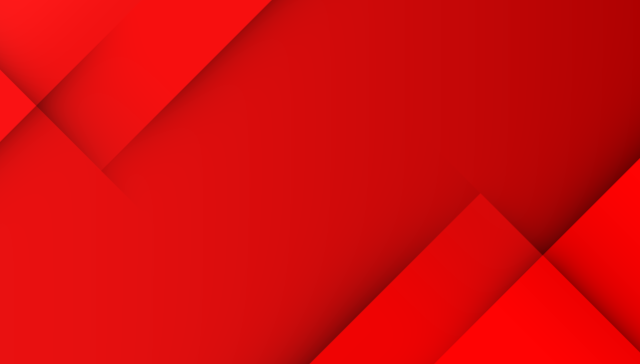
Give the GLSL for this background, as a WebGL 2 fragment shader.

```glsl
#version 300 es
precision highp float;

uniform vec2 u_resolution;
out vec4 fragColor;

// Edge positions on the diagonals: "fall" = x - y, "rise" = x + y, in canvas heights
const float LEFT_OUTER_FALL  = -0.254;
const float LEFT_INNER_FALL  = -0.611;
const float LEFT_RISE        = 0.808;
const float RIGHT_OUTER_FALL = 0.851;
const float RIGHT_INNER_FALL = 1.193;
const float RIGHT_RISE       = 1.789;

// Shadow reach and depth
const float SOFT_REACH  = 0.055;
const float WIDE_REACH  = 0.085;
const float LIGHT_DEPTH = 0.16;
const float MID_DEPTH   = 0.28;
const float DEEP_DEPTH  = 0.38;

// Colours
const vec3 GROUND_BRIGHT = vec3(0.915, 0.065, 0.065);
const vec3 GROUND_DARK   = vec3(0.685, 0.005, 0.005);
const float GROUND_CURVE = 1.4;
const vec3 CORNER_LIGHT  = vec3(1.00, 0.10, 0.10);
const vec3 CORNER_RED    = vec3(0.95, 0.07, 0.07);
const vec3 BAND_LIGHT    = vec3(0.97, 0.06, 0.06);
const vec3 BAND_RED      = vec3(0.90, 0.07, 0.07);
const vec3 WEDGE_RED     = vec3(0.98, 0.07, 0.08);
const vec3 PANEL_DARK    = vec3(0.85, 0.03, 0.03);
const vec3 PANEL_LIGHT   = vec3(0.94, 0.01, 0.01);
const vec3 VIVID_RED     = vec3(1.00, 0.01, 0.01);
const vec3 VIVID_SHADE   = vec3(0.93, 0.00, 0.00);

// Antialiased coverage of the positive side of an edge
float cover(float d) {
    float softness = 1.4 / u_resolution.y;
    return smoothstep(-softness, softness, d);
}

// Light left beside an edge that casts a shadow towards positive d
float shadow(float d, float reach, float depth) {
    return 1.0 - depth * cover(d) * exp(-max(d, 0.0) / reach);
}

// Overlapping sheets in the upper left
vec3 leftSheets(vec3 ground, float fall, float rise) {
    float innerFade = 1.0 - smoothstep(0.78, 1.38, rise);
    float innerShadow = shadow(fall - LEFT_INNER_FALL, SOFT_REACH, MID_DEPTH * innerFade);

    vec3 band = mix(BAND_RED, BAND_LIGHT, smoothstep(0.8, 1.3, rise));
    vec3 corner = mix(CORNER_LIGHT, CORNER_RED, smoothstep(-1.0, -0.6, fall));
    float outerFade = mix(0.3, 1.0, smoothstep(0.8, 1.35, rise));
    vec3 upper = ground * shadow(fall - LEFT_OUTER_FALL, SOFT_REACH, MID_DEPTH * outerFade);
    upper = mix(upper, band, cover(LEFT_OUTER_FALL - fall)) * innerShadow;
    upper = mix(upper, corner, cover(LEFT_INNER_FALL - fall));
    float riseFade = 1.0 - smoothstep(-0.65, 0.0, fall);
    upper *= shadow(rise - LEFT_RISE, SOFT_REACH, MID_DEPTH * riseFade);

    vec3 lower = mix(ground * innerShadow, WEDGE_RED, cover(LEFT_INNER_FALL - fall));
    return mix(upper, lower, cover(LEFT_RISE - rise));
}

// Overlapping sheets in the lower right
vec3 rightSheets(vec3 ground, float fall, float rise) {
    float innerDistance = RIGHT_INNER_FALL - fall;
    float innerCover = cover(-innerDistance);

    vec3 wedge = mix(VIVID_SHADE, VIVID_RED, smoothstep(1.8, 2.3, rise));
    vec3 outer = ground * shadow(innerDistance, WIDE_REACH, DEEP_DEPTH);
    outer = mix(outer, wedge, innerCover);
    float riseDepth = mix(LIGHT_DEPTH, DEEP_DEPTH, smoothstep(1.1, 1.3, fall));
    riseDepth *= smoothstep(0.75, 1.1, fall);
    outer *= shadow(rise - RIGHT_RISE, SOFT_REACH, riseDepth);

    float outerFade = mix(1.0, 0.2, smoothstep(1.05, 1.8, rise));
    vec3 panel = mix(PANEL_LIGHT, PANEL_DARK, smoothstep(1.1, 1.8, rise));
    vec3 bright = mix(VIVID_RED, VIVID_SHADE, smoothstep(1.5, 1.85, rise));
    vec3 inner = ground * shadow(RIGHT_OUTER_FALL - fall, WIDE_REACH, DEEP_DEPTH * outerFade);
    inner = mix(inner, panel, cover(fall - RIGHT_OUTER_FALL));
    float innerFade = mix(0.35, 1.0, smoothstep(1.2, 1.75, rise));
    inner *= shadow(innerDistance, SOFT_REACH, MID_DEPTH * innerFade);
    inner = mix(inner, bright, innerCover);
    return mix(outer, inner, cover(RIGHT_RISE - rise));
}

void main() {
    vec2 p = gl_FragCoord.xy / u_resolution.y;
    float across = gl_FragCoord.x / u_resolution.x;
    float fall = p.x - p.y;
    float rise = p.x + p.y;

    vec3 color = mix(GROUND_BRIGHT, GROUND_DARK, pow(across, GROUND_CURVE));
    color = leftSheets(color, fall, rise);
    color = rightSheets(color, fall, rise);
    fragColor = vec4(color, 1.0);
}
```
